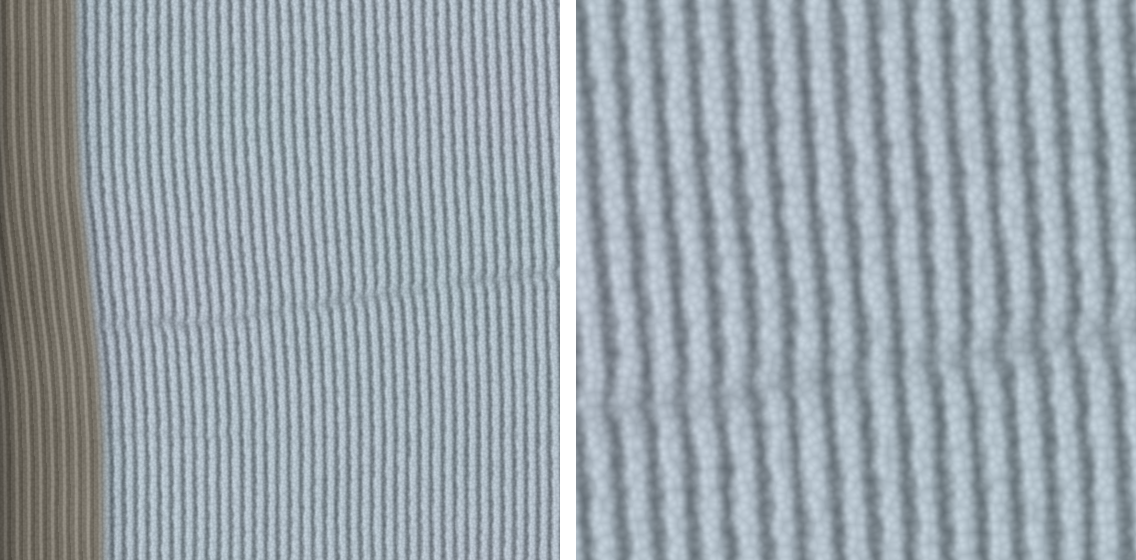
Left, the full canvas; right, a detail of the centre.
Reproduce this texture procedurally as a Shadertoy shader.

```glsl
// Ribbed knit cloth: about 47 leaning vertical ribs, with a shaded brown band on the left.
// A smooth groove profile is bent by a drape curve, roughened by cellular noise
// and flattened along two uneven creases.

vec2 hash2(vec2 p) {
    vec3 q = fract(p.xyx * vec3(0.1031, 0.1030, 0.0973));
    q += dot(q, q.yzx + 33.33);
    return fract((q.xx + q.yz) * q.zy);
}

// Distance to the nearest scattered point, about 0 to 1
float cellular(vec2 p) {
    vec2 cell = floor(p), local = fract(p);
    float nearest = 2.0;
    for (int j = -1; j <= 1; j++)
        for (int i = -1; i <= 1; i++) {
            vec2 o = vec2(i, j);
            nearest = min(nearest, length(o + hash2(cell + o) - local));
        }
    return nearest;
}

// Layered sines for slow, irregular variation, about -1 to 1
float drift(vec2 p) {
    return 0.5 * sin(p.x + 1.7 * sin(p.y))
         + 0.3 * sin(2.3 * p.y - 1.4 * p.x + 1.0)
         + 0.2 * sin(4.1 * p.x + 3.7 * p.y);
}

// Soft horizontal fold of the given half width
float fold(float offset, float halfWidth) {
    return exp(-offset * offset / (halfWidth * halfWidth));
}

void mainImage(out vec4 fragColor, in vec2 fragCoord) {
    vec2 uv = fragCoord / iResolution.xy;
    float down = 1.0 - uv.y;

    // Drape: ribs lean right on their way down, late on the left and early on the right,
    // and draw together towards the bottom
    float leftLean = 0.046 * smoothstep(0.2, 0.82, down) + 0.008 * down;
    float rightLean = 0.04 * smoothstep(-0.35, 0.8, down) - 0.009;
    float x = uv.x - mix(leftLean, rightLean, uv.x);
    x += 0.001 * drift(uv * vec2(9.0, 14.0));

    // Creases: a long one rising to the right, a faint one lower on the left
    float creaseLine = 0.58 - 0.09 * smoothstep(0.25, 1.0, uv.x) + 0.005 * drift(uv.xx * 40.0);
    float crease = fold(down - creaseLine, 0.013) * (0.6 + 0.4 * drift(uv.xx * 23.0));
    crease += 0.3 * fold(down - 0.775, 0.009) * (1.0 - smoothstep(0.4, 0.6, uv.x));
    float cloth = smoothstep(0.122, 0.150, x);
    crease *= cloth;

    // Knit roughness: coarse loops push the groove edges, fine grain speckles them
    float loops = cellular(uv * vec2(75.0, 56.0)) - 0.5;
    float grain = cellular(uv * 160.0 + 17.0) - 0.5;

    // Ribs: 0 in the groove, 1 on the crown
    float rib = x * 46.3 + cloth * (0.12 * loops + 0.2 * crease);
    float side = fract(rib + 0.5) - 0.5;
    float crown = 2.0 * abs(side);
    float height = smoothstep(0.0, 0.76, crown + 0.12 * loops);
    height = mix(height, 0.6 + 0.4 * loops, 0.6 * clamp(crease, 0.0, 1.0));

    // Blue-grey cloth, lit slightly from one side of each rib
    vec3 blue = mix(vec3(0.44, 0.48, 0.51), vec3(0.705, 0.755, 0.795), height);
    blue += 0.03 * sin(6.2832 * side) - 0.11 * grain - 0.02 * crease;
    blue += vec3(0.010, -0.003, 0.004) * drift(uv * vec2(5.0, 6.0) + 2.0);
    blue += 0.006 * drift(uv * vec2(4.0, 5.0));
    blue -= 0.05 * (1.0 - smoothstep(0.13, 0.21, x));

    // Brown band: thin pale seams on flat shaded ribs, darkest at the outer edge
    vec3 brown = mix(vec3(0.42, 0.40, 0.36), vec3(0.47, 0.45, 0.41), smoothstep(0.0, 0.12, x));
    brown += 0.11 * (1.0 - smoothstep(0.08, 0.45, crown));
    brown -= 0.06 * smoothstep(0.1, 0.4, side) + 0.06 * grain;
    brown += 0.012 * drift(uv * vec2(8.0, 9.0));
    float edgeWidth = 0.018 + 0.03 * smoothstep(0.3, 0.9, down);
    brown *= mix(0.78, 1.0, smoothstep(0.0, edgeWidth, uv.x));

    fragColor = vec4(clamp(mix(brown, blue, cloth), 0.0, 1.0), 1.0);
}
```
